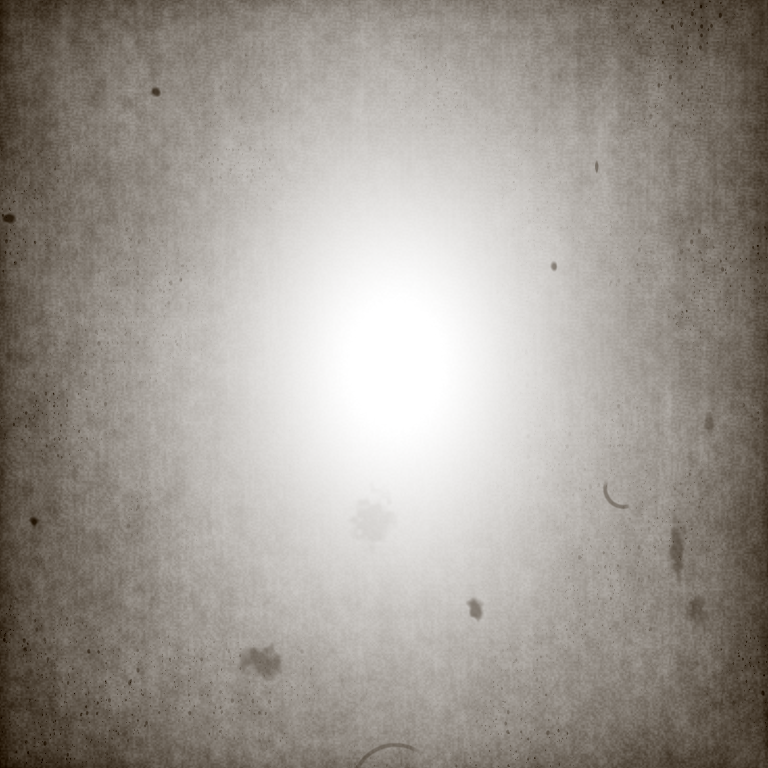
A three.js fragment shader for this texture:

```glsl
// Aged plaster wall with a tall white glow, brown worn edges, grain and stains.
varying vec2 vUv;

float hash(vec2 p) {
  return fract(sin(dot(p, vec2(127.1, 311.7))) * 43758.5453);
}

float noise(vec2 p) {
  vec2 cell = floor(p);
  vec2 f = fract(p);
  f = f * f * (3.0 - 2.0 * f);
  float low = mix(hash(cell), hash(cell + vec2(1.0, 0.0)), f.x);
  float high = mix(hash(cell + vec2(0.0, 1.0)), hash(cell + vec2(1.0)), f.x);
  return mix(low, high, f.y);
}

float fbm(vec2 p) {
  float sum = 0.0;
  float amplitude = 0.5;
  for (int i = 0; i < 5; i++) {
    sum += amplitude * noise(p);
    p = mat2(1.6, 1.2, -1.2, 1.6) * p + 7.3;
    amplitude *= 0.5;
  }
  return sum;
}

// Brightness falling from the glow's centre along an upright ellipse
float glow(vec2 uv, vec2 center, vec2 stretch) {
  float r = length((uv - center) / stretch);
  return 0.2 + 0.83 * exp(-pow(r / 0.43, 1.7));
}

// Soft blot with a ragged outline
float stain(vec2 uv, vec2 center, vec2 radius) {
  float ragged = (noise(uv * 130.0) - 0.5) * 0.8;
  float d = length((uv - center) / radius) + ragged;
  return 1.0 - smoothstep(0.4, 1.3, d);
}

// Thin curved scratch: one part of a circle, facing a given direction
float scratch(vec2 uv, vec2 center, float radius, vec2 facing) {
  vec2 p = uv - center;
  float line = 1.0 - smoothstep(0.001, 0.004, abs(length(p) - radius));
  return line * smoothstep(0.3, 0.7, dot(normalize(p + 0.00001), facing));
}

// One small pit in some cells of a grid
float pits(vec2 uv, float cells, float density) {
  vec2 p = uv * cells;
  vec2 id = floor(p);
  vec2 spot = 0.3 + 0.4 * vec2(hash(id + 3.1), hash(id + 8.7));
  float radius = mix(0.1, 0.28, hash(id + 5.3));
  float d = length((fract(p) - spot) * vec2(1.2, 0.8));
  return step(1.0 - density, hash(id)) * (1.0 - smoothstep(radius * 0.4, radius, d));
}

float marks(vec2 uv) {
  float m = 0.0;
  // Small dark chips
  m += 0.9 * stain(uv, vec2(0.045, 0.319), vec2(0.005, 0.008));
  m += 0.7 * stain(uv, vec2(0.202, 0.880), vec2(0.006, 0.006));
  m += 0.8 * stain(uv, vec2(0.012, 0.716), vec2(0.008, 0.006));
  m += 0.45 * stain(uv, vec2(0.722, 0.653), vec2(0.004, 0.006));
  m += 0.4 * stain(uv, vec2(0.777, 0.781), vec2(0.002, 0.008));
  // Larger blots
  m += 0.42 * stain(uv, vec2(0.619, 0.207), vec2(0.010, 0.013));
  m += 0.32 * stain(uv, vec2(0.341, 0.139), vec2(0.024, 0.020));
  m += 0.38 * stain(uv, vec2(0.882, 0.290), vec2(0.010, 0.036));
  m += 0.3 * stain(uv, vec2(0.908, 0.206), vec2(0.012, 0.016));
  m += 0.25 * stain(uv, vec2(0.925, 0.447), vec2(0.008, 0.014));
  m += 0.07 * stain(uv, vec2(0.485, 0.320), vec2(0.026, 0.036));
  // Scratches
  m += 0.35 * scratch(uv, vec2(0.812, 0.364), 0.024, vec2(-0.7, -0.7));
  m += 0.3 * scratch(uv, vec2(0.515, -0.025), 0.055, vec2(-0.5, 0.86));
  return m;
}

void main() {
  vec2 uv = vUv;
  float tone = glow(uv, vec2(0.515, 0.525), vec2(1.0, 1.35));

  // Worn borders and the dim patch near the upper right
  vec2 inset = min(uv, 1.0 - uv);
  float border = min(inset.x, inset.y);
  tone -= 0.07 * exp(-border / 0.018);
  tone -= 0.05 * exp(-inset.x / 0.06);
  vec2 patchOffset = (uv - vec2(0.83, 0.94)) / vec2(0.16, 0.06);
  tone -= 0.06 * exp(-dot(patchOffset, patchOffset));

  // Texture grows as the glow fades
  float wear = smoothstep(0.0, 0.6, 1.0 - tone);
  float clouds = fbm(uv * 7.0) - 0.48;
  float streaks = fbm(uv * vec2(70.0, 9.0)) - 0.48;
  float mottling = fbm(uv * 60.0) - 0.48;
  float grain = noise(uv * 400.0) - 0.5;
  float fiber = noise(uv * vec2(350.0, 110.0)) - 0.5;
  tone += wear * (0.14 * clouds + 0.08 * streaks + 0.12 * mottling);
  tone += (0.01 + 0.08 * wear) * grain + 0.04 * wear * fiber;

  // Scattered pits at three sizes, gathered in patches
  float gathered = smoothstep(0.4, 0.65, fbm(uv * 9.0 + 20.0));
  float scale = 75.0;
  for (int i = 0; i < 3; i++) {
    tone -= 0.15 * wear * gathered * pits(uv, scale, 0.16);
    scale *= 1.6;
  }

  tone *= 1.0 - 0.75 * clamp(marks(uv), 0.0, 1.0);
  tone = clamp(tone, 0.0, 1.0);

  // Shadows lean brown, highlights stay white
  vec3 color = vec3(tone) - vec3(0.0, 0.06, 0.13) * (1.0 - tone);
  gl_FragColor = vec4(clamp(color, 0.0, 1.0), 1.0);
}
```
